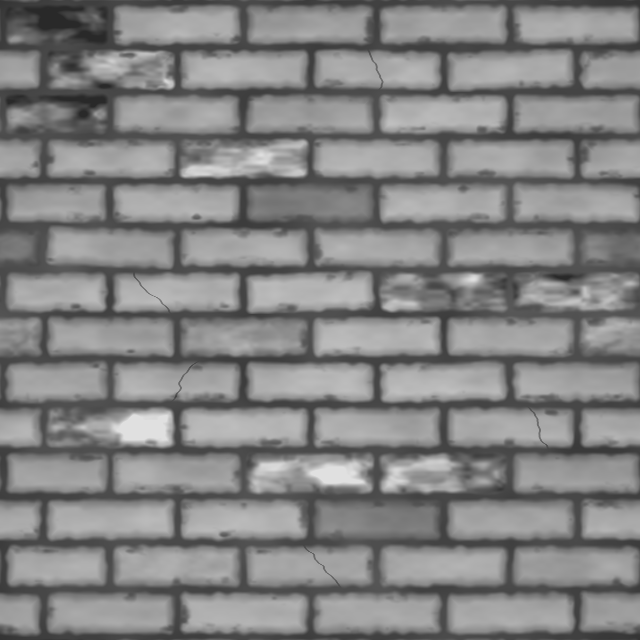
A WebGL 1 fragment shader for this texture map:

```glsl
precision highp float;
// Weathered grey brick wall: fourteen courses of running bond with soft dark mortar.
uniform vec2 u_resolution;

const float ROWS = 14.0;
const float ROW_PITCH = 0.0708;
const float BRICK_PITCH = 0.2083;
const float JOINT = 0.0112;
const float NO_WRAP = 512.0;

float hash(vec2 p) {
  return fract(sin(dot(p, vec2(127.1, 311.7))) * 43758.5453);
}

// Value noise that wraps after the given number of cells
float noise(vec2 p, float period) {
  vec2 i = floor(p);
  vec2 f = fract(p);
  f = f * f * (3.0 - 2.0 * f);
  float a = hash(mod(i, period));
  float b = hash(mod(i + vec2(1.0, 0.0), period));
  float c = hash(mod(i + vec2(0.0, 1.0), period));
  float d = hash(mod(i + vec2(1.0, 1.0), period));
  return mix(mix(a, b, f.x), mix(c, d, f.x), f.y);
}

float fbm(vec2 p, float period) {
  float sum = 0.0;
  float weight = 0.57;
  for (int k = 0; k < 3; k++) {
    sum += weight * noise(p, period);
    p *= 2.0;
    period *= 2.0;
    weight *= 0.5;
  }
  return sum;
}

float roundBox(vec2 p, vec2 halfSize, float radius) {
  vec2 q = abs(p) - halfSize + radius;
  return length(max(q, 0.0)) + min(max(q.x, q.y), 0.0) - radius;
}

vec2 rotate(vec2 p, float angle) {
  float c = cos(angle);
  float s = sin(angle);
  return vec2(c * p.x - s * p.y, s * p.x + c * p.y);
}

// Thin slanted crack, present on a few bricks only
float crack(vec2 p, vec2 id) {
  float present = step(0.94, hash(id + 41.3));
  float slope = 2.4 * (hash(id + 7.7) - 0.5);
  float wander = 0.02 * (fbm(vec2(p.y * 55.0 + 9.0, id.x + 3.0), NO_WRAP) - 0.5);
  float offset = 0.08 * (hash(id + 2.9) - 0.5);
  float dist = abs(p.x - offset - slope * p.y - wander);
  return present * (1.0 - smoothstep(0.0006, 0.0024, dist));
}

// Face shade: clean gradient, cloudy mottling and strong stains on some bricks
float brickFace(vec2 p, vec2 id) {
  vec2 seed = id * vec2(17.0, 13.0) + 20.0;
  float tone = 0.665 + 0.07 * (hash(id + 5.1) - 0.5);
  tone -= (0.4 + 1.4 * hash(id + 8.4)) * p.y;
  tone += 0.14 * (fbm(p * vec2(18.0, 30.0) + seed, NO_WRAP) - 0.5);

  float stained = smoothstep(0.78, 0.92, hash(id + 12.6));
  vec2 swirl = p + 0.025 * vec2(noise(p * 40.0 + seed, NO_WRAP), 0.0);
  float cloud = fbm(swirl * vec2(20.0, 38.0) + seed + 31.0, NO_WRAP);
  tone += stained * (1.15 * (cloud - 0.5) - 0.03);

  float rare = hash(id + 23.8);
  tone += 0.13 * step(0.95, rare) - 0.16 * step(rare, 0.03);
  return tone;
}

void main() {
  vec2 uv = gl_FragCoord.xy / u_resolution;

  // Courses count from the top and grow slightly taller toward the bottom
  float down = 1.0 - uv.y;
  float course = (down - 0.004 + 0.009 * sin(3.14159 * pow(down, 1.4))) / ROW_PITCH;
  float row = floor(course);
  float rowId = mod(row, ROWS);

  // Alternate courses shift; each holds four full bricks and a shorter one
  float shift = mix(0.172, 0.069, mod(rowId, 2.0));
  float along = fract(uv.x - shift);
  float column = min(floor(along / BRICK_PITCH), 4.0);
  float width = column > 3.5 ? 1.0 - 4.0 * BRICK_PITCH : BRICK_PITCH;
  vec2 id = vec2(column, rowId);
  vec2 p = vec2(along - column * BRICK_PITCH - 0.5 * width,
                (0.5 - fract(course)) * ROW_PITCH);

  // Slight lean, larger on a few loose bricks
  float lean = mix(0.008, 0.045, step(0.86, hash(id + 3.3)));
  p = rotate(p, lean * (2.0 * hash(id + 6.2) - 1.0));

  // Ragged outline with chipped edges
  vec2 seed = id * vec2(11.0, 19.0) + 40.0;
  vec2 halfSize = 0.5 * (vec2(width, ROW_PITCH) - JOINT);
  float edge = roundBox(p, halfSize, 0.008);
  float ragged = edge + 0.005 * (noise(p * 75.0 + seed, NO_WRAP) - 0.5);
  float body = 1.0 - smoothstep(-0.0045, 0.004, ragged);
  float chip = smoothstep(0.62, 0.88, fbm(p * vec2(32.0, 44.0) + seed + 60.0, NO_WRAP));
  chip *= smoothstep(-0.02, -0.004, edge);

  // Combine face, worn rim, chips and cracks over the mortar
  float mortar = 0.285 + 0.16 * (fbm(uv * 10.0, 10.0) - 0.5);
  float face = brickFace(p, id);
  face *= mix(1.0, 0.77, smoothstep(-0.016, -0.001, ragged));
  face = mix(face, 0.3, 0.85 * chip);
  face *= 1.0 - 0.35 * crack(p, id);
  face += 0.08 * (fbm(uv * 4.0, 4.0) - 0.5);

  float shade = mix(mortar, clamp(face, 0.16, 0.88), body);
  gl_FragColor = vec4(vec3(shade), 1.0);
}
```
